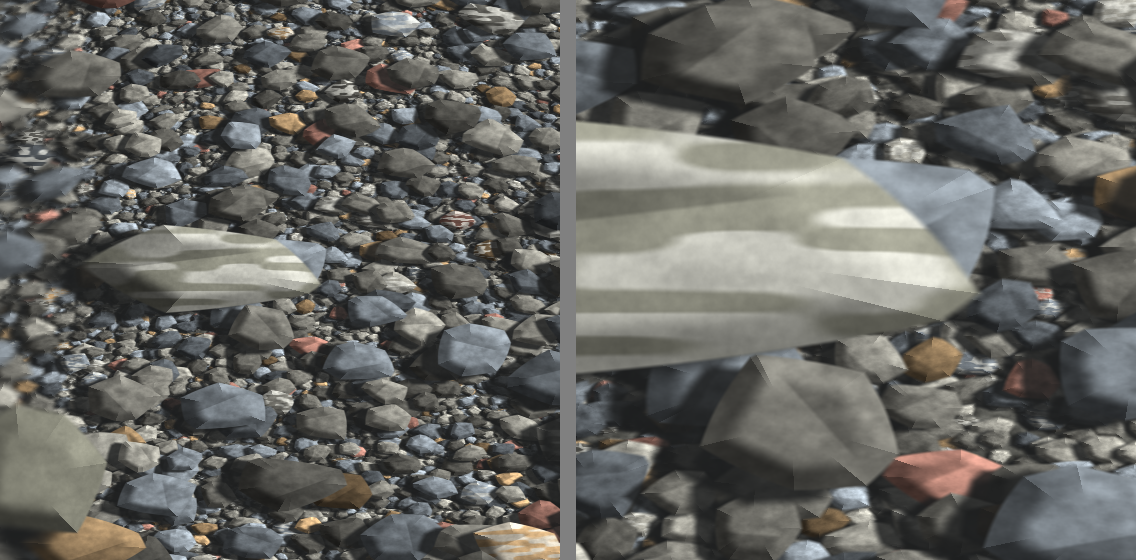
Left: the whole. Right: its middle third, enlarged.
Give the GLSL for this texture, as a Shadertoy shader.

```glsl
// Sunlit gravel slope: dense angular grey pebbles, larger rocks and a soft, out-of-focus left edge.

const vec2 SUN = vec2(0.8, 0.6);
const vec3 SHADOW = vec3(0.115, 0.12, 0.122);

float hash(vec2 p) {
    vec3 q = fract(p.xyx * 0.1031);
    q += dot(q, q.yzx + 33.33);
    return fract((q.x + q.y) * q.z);
}

float noise(vec2 p) {
    vec2 i = floor(p), f = fract(p);
    f = f * f * (3.0 - 2.0 * f);
    return mix(mix(hash(i), hash(i + vec2(1, 0)), f.x),
               mix(hash(i + vec2(0, 1)), hash(i + vec2(1, 1)), f.x), f.y);
}

float fbm(vec2 p) {
    float total = 0.0, gain = 0.5;
    for (int i = 0; i < 4; i++) {
        total += gain * noise(p);
        p = mat2(1.6, 1.2, -1.2, 1.6) * p + 7.3;
        gain *= 0.5;
    }
    return total / 0.94;
}

// Irregular convex outline: x is 1 on the rim, yz is the facing of the nearest side
vec3 outline(vec2 d, vec2 id) {
    vec3 side = vec3(-1.0, 0.0, 0.0);
    for (int i = 0; i < 7; i++) {
        float k = float(i);
        float angle = (k + 0.8 * hash(id + 3.7 * k)) * 6.2832 / 7.0;
        vec2 facing = vec2(cos(angle), sin(angle));
        float reach = dot(d, facing) / (0.7 + 0.5 * hash(id + 5.3 * k + 40.0));
        if (reach > side.x) side = vec3(reach, facing);
    }
    side.x = mix(side.x, length(d), 0.25);
    return side;
}

vec3 stoneColour(vec2 id) {
    float kind = hash(id + 71.7);
    vec3 tint = vec3(1.01, 1.0, 0.94);
    if (kind > 0.68) tint = vec3(0.93, 0.99, 1.04);
    if (kind < 0.09) tint = vec3(1.24, 1.03, 0.76);
    if (kind < 0.03) tint = vec3(1.3, 0.94, 0.84);
    return tint * mix(0.31, 0.71, hash(id + 13.1));
}

// Draws one stone with its shadow; d is scaled so the rim lies near length 1
void paintStone(inout vec3 colour, vec2 d, vec2 id, vec3 albedo, float soft, float grain) {
    if (dot(d, d) > 9.0) return;
    float w = clamp(soft, 0.01, 0.7);

    float shadowRim = outline(d + vec2(0.42, 0.16), id).x;
    colour = mix(colour, SHADOW, 0.85 * (1.0 - smoothstep(0.95 - w, 1.08 + w, shadowRim)));

    vec3 side = outline(d, id);
    if (side.x > 1.0 + w) return;
    float angle = 6.2832 * hash(id + 91.3);
    float ridge = dot(d, vec2(cos(angle), sin(angle))) - 0.25;
    float topLight = 1.04 + 0.14 * dot(d, SUN) - 0.22 * smoothstep(-w, w, ridge);
    float bevelLight = 0.83 + 0.46 * dot(side.yz, SUN);
    float light = mix(topLight, bevelLight, smoothstep(0.5 - 0.3 * w, 0.78 + 0.3 * w, side.x));

    // Surface mottling, with pale veins on a few stones
    light *= 1.0 + grain * 0.5 * (fbm(d * 3.5 + id * 4.1) - 0.5);
    float vein = smoothstep(0.4, 0.65, noise(d * vec2(2.5, 6.0) + id * 2.3));
    albedo = mix(albedo, vec3(0.77, 0.77, 0.74), 0.75 * vein * step(0.92, hash(id + 29.9)));

    colour = mix(colour, albedo * light, 1.0 - smoothstep(1.0 - w, 1.0 + w, side.x));
}

void mainImage(out vec4 fragColor, in vec2 fragCoord) {
    vec2 uv = fragCoord / iResolution.xy;

    // Receding ground: stones shrink toward the top
    float nearness = 1.0 - 0.5 * uv.y;
    vec2 ground = vec2((uv.x - 0.5) / nearness, -3.0 * log(nearness)) + 20.0;

    // Loss of focus along the left edge
    float blur = 1.0 - smoothstep(0.01, 0.19, uv.x + 0.08 * (noise(uv * 6.0) - 0.5));
    float soft = max(0.0017, 0.8 / iResolution.y) + 0.011 * blur;
    float grain = 1.0 - 0.75 * blur;

    // Fine grit in the gaps
    vec3 colour = vec3(0.34, 0.34, 0.32) * (0.35 + 1.1 * fbm(ground * 90.0));

    // Stones from fine to coarse, far ones first, shadows falling left
    for (int layer = 0; layer < 7; layer++) {
        float k = float(layer);
        float size = 0.021 * pow(1.45, k);
        vec2 grid = ground / size + 11.7 * k;
        for (int j = 1; j >= -1; j--)
        for (int i = -1; i <= 1; i++) {
            vec2 cell = floor(grid) + vec2(i, j);
            vec2 id = cell + 37.9 * k;
            if (hash(id + 57.1) > 0.97 * exp(-0.3 * k)) continue;
            vec2 centre = cell + 0.5 + 0.6 * (vec2(hash(id), hash(id + 8.9)) - 0.5);
            float radius = 0.36 + 0.24 * hash(id + 21.3);
            vec2 d = (grid - centre) / radius;
            d.x /= 1.0 + 0.35 * hash(id + 33.7);
            d.y += 0.35 * d.x * (hash(id + 47.3) - 0.5);
            vec3 albedo = stoneColour(id) * mix(1.04, 0.83, k / 6.0);
            paintStone(colour, d, id, albedo, soft / (radius * size * nearness), grain);
        }
    }

    // Broad pale slab, and a blurred boulder in the lower left corner
    vec2 slab = (uv - vec2(0.37, 0.52)) / vec2(0.19, 0.075);
    paintStone(colour, slab, vec2(4.0, 9.0), vec3(0.51, 0.51, 0.46), soft / 0.08, 0.6);
    vec2 boulder = (uv - vec2(0.04, 0.15)) / vec2(0.15, 0.12);
    paintStone(colour, boulder, vec2(15.0, 6.0), vec3(0.47, 0.47, 0.42), soft / 0.11, 0.6);

    // Slight overall unevenness
    colour *= 0.94 + 0.14 * fbm(uv * 160.0) * grain + 0.06 * blur;
    fragColor = vec4(clamp(colour, 0.0, 1.0), 1.0);
}
```
